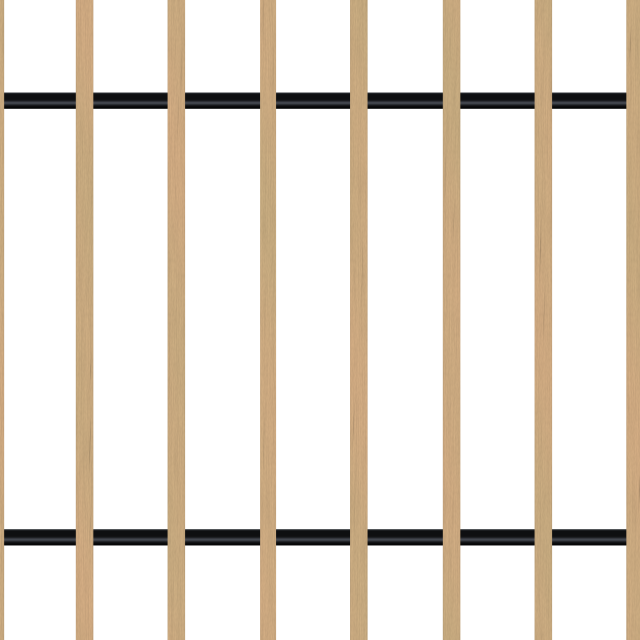
This pattern is drawn by a WebGL 2 fragment shader. Its source:

```glsl
#version 300 es
precision highp float;
// Seven upright pale wooden slats threaded on two glossy black rods, on white.

uniform vec2 u_resolution;
out vec4 fragColor;

float hash(vec2 p) {
    vec3 q = fract(vec3(p.xyx) * 0.1031);
    q += dot(q, q.yzx + 33.33);
    return fract((q.x + q.y) * q.z);
}

// Distance to the nearest scattered point
float cellular(vec2 p) {
    vec2 cell = floor(p);
    float nearest = 2.0;
    for (int y = -1; y <= 1; y++) {
        for (int x = -1; x <= 1; x++) {
            vec2 c = cell + vec2(x, y);
            vec2 point = c + vec2(hash(c), hash(c + 71.7));
            nearest = min(nearest, length(point - p));
        }
    }
    return nearest;
}

// Smooth-edged band around zero
float band(float d, float halfWidth, float pixel) {
    return clamp((halfWidth - abs(d)) / pixel + 0.5, 0.0, 1.0);
}

// Wood of one slat; x is measured from the slat centre
vec3 wood(float x, float y, float id) {
    float seed = hash(vec2(id, 4.0)) * 40.0;

    // Slow drift between olive and pink tan along the length
    float drift = 0.6 * sin(y * 6.3 + seed) + 0.4 * sin(y * 14.0 + seed * 2.3 + x * 60.0);
    vec3 tan_ = mix(vec3(0.795, 0.65, 0.495), vec3(0.755, 0.65, 0.485), 0.5 + 0.5 * drift);

    // Long fibres, soft rings and short pores
    float wander = x + 0.0016 * sin(y * 9.0 + seed);
    float fibres = cellular(vec2(wander * 420.0 + seed * 9.0, y * 14.0)) - 0.5;
    float pores = cellular(vec2(x * 600.0 + seed, y * 130.0)) - 0.5;
    float rings = sin(wander * 620.0 + seed) * sin(wander * 1130.0 + y * 5.0);
    float tone = 1.0 - 0.055 * fibres - 0.045 * pores + 0.012 * rings;

    // A few dark, slightly leaning streaks
    float streaks = 0.0;
    for (int i = 0; i < 3; i++) {
        vec2 key = vec2(id * 3.0 + float(i), 17.0);
        float dy = (y - hash(key)) / (0.02 + 0.03 * hash(key + 5.0));
        float dx = x - (hash(key + 9.0) - 0.5) * 0.02 - 0.001 * dy;
        streaks += exp(-dy * dy - pow(dx / 0.0009, 2.0)) * hash(key + 13.0);
    }
    tone -= 0.17 * min(streaks, 1.0);

    // Slightly darker long edges
    tone -= 0.05 * smoothstep(0.0115, 0.0137, abs(x));
    return tan_ * tone;
}

// Cylinder shading; t runs from -1 at the bottom to 1 at the top
vec3 rod(float t) {
    vec3 colour = vec3(0.055, 0.058, 0.065);
    colour += vec3(0.21, 0.22, 0.245) * exp(-pow((t + 0.28) / 0.24, 2.0));
    colour += vec3(0.09, 0.10, 0.11) * smoothstep(0.72, 0.95, t);
    return colour * (1.0 - 0.6 * smoothstep(0.55, 0.9, -t));
}

void main() {
    vec2 uv = gl_FragCoord.xy / u_resolution;
    vec2 pixel = 1.0 / u_resolution;
    vec3 colour = vec3(1.0);

    // Two horizontal rods
    float rodIndex = step(0.5, uv.y);
    float rodY = uv.y - (0.1604 + 0.6823 * rodIndex);
    colour = mix(colour, rod(rodY / 0.0127), band(rodY, 0.0127, pixel.y));

    // Evenly spaced slats with small differences in place and width
    float id = floor((uv.x + 0.0829) / 0.14336);
    float centre = -0.0112 + id * 0.14336;
    centre += id == 0.0 ? 0.0040 : (id == 4.0 ? -0.0016 : 0.0);
    float halfWidth = id == 3.0 ? 0.0125 : 0.0137;
    float slatX = uv.x - centre;
    colour = mix(colour, wood(slatX, uv.y, id), band(slatX, halfWidth, pixel.x));

    fragColor = vec4(colour, 1.0);
}
```
